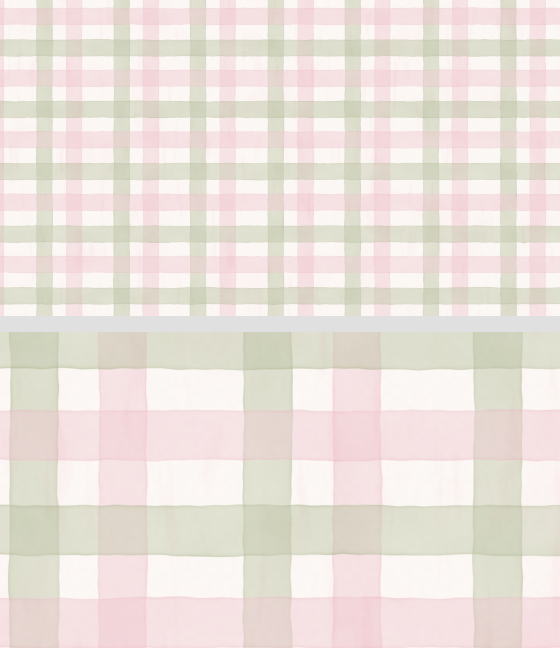
Top: the whole. Bottom: its middle third, enlarged.
This pattern is drawn by a Shadertoy shader. Its source:

```glsl
float hash(vec2 p) {
    p = fract(p * vec2(0.1031, 0.1130));
    p += dot(p, p.yx + 33.33);
    return fract((p.x + p.y) * p.x * 47.3);
}

float gradientNoise(vec2 p) {
    vec2 cell = floor(p), f = fract(p);
    vec2 u = f * f * f * (f * (f * 6.0 - 15.0) + 10.0);
    vec4 corner;
    for (int i = 0; i < 4; i++) {
        vec2 offset = vec2(i & 1, i >> 1);
        float angle = 6.2832 * hash(cell + offset + 57.0);
        corner[i] = dot(vec2(cos(angle), sin(angle)), f - offset);
    }
    return mix(mix(corner.x, corner.y, u.x), mix(corner.z, corner.w, u.x), u.y);
}

float fbm(vec2 p) {
    float sum = 0.0, amplitude = 0.6;
    for (int i = 0; i < 4; i++) {
        sum += amplitude * gradientNoise(p);
        p = p * 2.03 + 17.1;
        amplitude *= 0.5;
    }
    return sum;
}

// Repeated brush stripe across q.x, running along q.y: x = coverage, y = pigment density
vec2 stripe(vec2 q, float center, float period, float halfWidth, float seed) {
    float id = round((q.x - center) / period);
    float x = q.x - center - id * period;
    x += 0.004 * (hash(vec2(id + 20.0, seed)) - 0.5);

    // Each side wanders on its own
    float lane = id * 7.3 + seed * 3.1 + step(0.0, x) * 2.7;
    float wobble = 0.0025 * gradientNoise(vec2(q.y * 11.0, lane))
                 + 0.0016 * gradientNoise(vec2(q.y * 48.0, lane + 40.0));
    float d = abs(x) - halfWidth + wobble;
    float aa = 0.75 / iResolution.y;
    float cover = 1.0 - smoothstep(-aa, aa, d);

    // Pigment pools along the edge and dries unevenly inside
    float pool = exp(-abs(d + 0.001) / 0.0014);
    pool *= 0.55 + 0.6 * gradientNoise(vec2(q.y * 19.0, lane + 80.0));
    float wash = 0.28 * fbm(q * vec2(16.0, 9.0) + seed * 13.0);
    float strength = 0.97 + 0.1 * (hash(vec2(id + 50.0, seed + 5.0)) - 0.5);
    return vec2(cover, cover * (strength + wash + 0.7 * pool));
}

vec3 glaze(vec3 tint, float density) {
    return mix(vec3(1.0), tint, density);
}

void mainImage(out vec4 fragColor, in vec2 fragCoord) {
    vec2 p = fragCoord / iResolution.y;
    p.y = 1.0 - p.y;
    vec3 green = vec3(0.883, 0.902, 0.846);
    vec3 pink = vec3(0.976, 0.910, 0.930);

    vec2 greenColumn = stripe(p, 0.139, 0.2447, 0.0256, 1.0);
    vec2 pinkColumn = stripe(p, 0.2325, 0.2447, 0.0256, 2.0);
    vec2 greenRow = stripe(p.yx, 0.1505, 0.1961, 0.0266, 3.0);
    vec2 pinkRow = stripe(p.yx, 0.0520, 0.1961, 0.0266, 4.0);

    // Paper with faint blush stains and vertical drips
    float blush = smoothstep(0.0, 0.45, fbm(p * vec2(9.0, 5.0) + 3.0));
    float drip = smoothstep(0.12, 0.4, fbm(p * vec2(42.0, 7.0) + 31.0));
    vec3 color = vec3(0.987, 0.970, 0.957);
    color *= glaze(vec3(0.995, 0.965, 0.975), 0.5 * blush + 0.6 * drip);

    // Rows first, then columns thinned where they cross the wet rows
    color *= glaze(green, greenRow.y) * glaze(pink, pinkRow.y);
    float thinning = 1.0 - 0.43 * max(greenRow.x, pinkRow.x);
    color *= glaze(green, greenColumn.y * thinning);
    color *= glaze(pink, pinkColumn.y * thinning);

    // Fine paper grain
    color += 0.008 * gradientNoise(p * 150.0);
    fragColor = vec4(clamp(color, 0.0, 1.0), 1.0);
}
```
